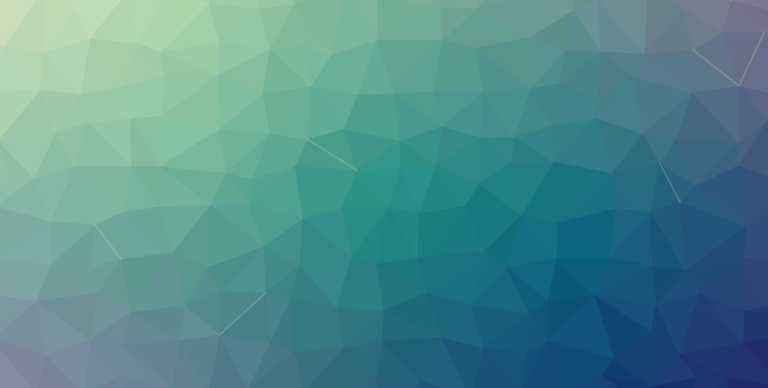
This background is drawn by a Shadertoy shader. Its source:

```glsl
#define ROWS 9.0
#define JITTER 0.64
#define FACET_CONTRAST 0.035
#define SEAM_CHANCE 0.035
#define SEAM_WIDTH 0.012
#define SEAM_GLOW 0.22

float hash(vec2 p) {
    return fract(sin(dot(p, vec2(127.1, 311.7))) * 43758.5453);
}

// Blend five evenly spaced colours from left to right
vec3 ramp(float x, vec3 a, vec3 b, vec3 c, vec3 d, vec3 e) {
    vec4 t = clamp(4.0 * x - vec4(0.0, 1.0, 2.0, 3.0), 0.0, 1.0);
    return mix(mix(mix(mix(a, b, t.x), c, t.y), d, t.z), e, t.w);
}

// Two-dimensional colour field, pale at the upper left, navy at the lower right
vec3 gradient(vec2 uv) {
    uv = clamp(uv, 0.0, 1.0);
    vec3 top = ramp(uv.x, vec3(0.83, 0.89, 0.76), vec3(0.66, 0.83, 0.66),
        vec3(0.48, 0.70, 0.60), vec3(0.42, 0.58, 0.57), vec3(0.50, 0.46, 0.56));
    vec3 upper = ramp(uv.x, vec3(0.62, 0.79, 0.66), vec3(0.52, 0.75, 0.62),
        vec3(0.27, 0.61, 0.55), vec3(0.21, 0.50, 0.53), vec3(0.31, 0.38, 0.52));
    vec3 middle = ramp(uv.x, vec3(0.55, 0.73, 0.66), vec3(0.42, 0.68, 0.59),
        vec3(0.14, 0.56, 0.52), vec3(0.09, 0.45, 0.51), vec3(0.22, 0.33, 0.49));
    vec3 lower = ramp(uv.x, vec3(0.48, 0.65, 0.64), vec3(0.36, 0.61, 0.57),
        vec3(0.13, 0.50, 0.51), vec3(0.04, 0.38, 0.49), vec3(0.17, 0.28, 0.47));
    vec3 bottom = ramp(uv.x, vec3(0.53, 0.52, 0.63), vec3(0.37, 0.49, 0.56),
        vec3(0.16, 0.39, 0.49), vec3(0.06, 0.27, 0.46), vec3(0.14, 0.16, 0.42));
    float y = 1.0 - uv.y;
    vec3 color = mix(top, upper, clamp(y * 3.0, 0.0, 1.0));
    color = mix(color, middle, clamp((y - 0.333) * 6.0, 0.0, 1.0));
    color = mix(color, lower, clamp((y - 0.5) * 6.0, 0.0, 1.0));
    return mix(color, bottom, clamp((y - 0.667) * 3.0, 0.0, 1.0));
}

// Grid corner moved by a random offset
vec2 meshVertex(vec2 cell) {
    return cell + JITTER * (vec2(hash(cell), hash(cell + 57.3)) - 0.5);
}

// Signed distance to the line a-b, negative on its left
float edgeDistance(vec2 p, vec2 a, vec2 b) {
    vec2 edge = b - a, q = p - a;
    return (q.x * edge.y - q.y * edge.x) / length(edge);
}

float segmentDistance(vec2 p, vec2 a, vec2 b) {
    vec2 edge = b - a, q = p - a;
    return length(q - edge * clamp(dot(q, edge) / dot(edge, edge), 0.0, 1.0));
}

// Flat facet colour, weighted by its smooth coverage of the pixel
vec4 facet(vec2 p, vec2 a, vec2 b, vec2 c, vec2 extent, float pixel) {
    float d = max(max(edgeDistance(p, a, b), edgeDistance(p, b, c)), edgeDistance(p, c, a));
    float coverage = clamp(0.5 - d / pixel, 0.0, 1.0);
    if (coverage <= 0.0) return vec4(0.0);
    vec2 center = (a + b + c) / 3.0;
    float shade = FACET_CONTRAST * (hash(floor(center * 16.0)) - 0.5);
    return vec4(gradient(center / extent) + shade, 1.0) * coverage;
}

void mainImage(out vec4 fragColor, in vec2 fragCoord) {
    float pixel = ROWS / iResolution.y;
    vec2 p = fragCoord * pixel;
    vec2 extent = iResolution.xy * pixel;
    vec4 sum = vec4(0.0);
    float seam = 0.0;

    // Nearby quads, each split along its shorter diagonal
    for (int j = -1; j <= 1; j++)
    for (int i = -1; i <= 1; i++) {
        vec2 cell = floor(p) + vec2(float(i), float(j));
        vec2 a = meshVertex(cell);
        vec2 b = meshVertex(cell + vec2(1.0, 0.0));
        vec2 c = meshVertex(cell + vec2(1.0, 1.0));
        vec2 d = meshVertex(cell + vec2(0.0, 1.0));
        if (distance(a, c) > distance(b, d)) {
            vec2 first = a;
            a = b; b = c; c = d; d = first;
        }
        sum += facet(p, a, b, c, extent, pixel);
        sum += facet(p, a, c, d, extent, pixel);

        // Rare hairline glints between facets
        float glint = 1.0 - smoothstep(0.0, SEAM_WIDTH + pixel, segmentDistance(p, a, c));
        seam = max(seam, glint * step(hash(cell + 19.7), SEAM_CHANCE));
    }

    vec3 color = sum.rgb / max(sum.a, 0.001);
    fragColor = vec4(mix(color, vec3(0.85, 0.92, 0.85), seam * SEAM_GLOW), 1.0);
}
```
